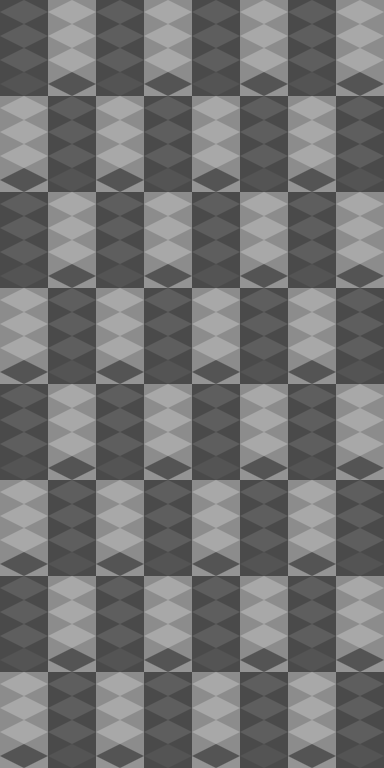
Give the GLSL for this pattern, as a Shadertoy shader.

```glsl
// Checkerboard of light and dark upright cells, each holding a stack of lozenges.
// The lowest lozenge of every stack takes one shared dark grey. Cells come from
// a smoothed square wave, lozenges from a repeated diamond distance.

#define CELLS vec2(8.0, 8.0)
#define LOZENGES 4.0
#define DARK_GROUND 0.29
#define DARK_LOZENGE 0.37
#define LIGHT_GROUND 0.55
#define LIGHT_LOZENGE 0.66
#define LIGHT_FOOT 0.58
#define BASE_LOZENGE 0.33

// Square wave: +1 on even cells, -1 on odd cells, one pixel of transition
vec2 squareWave(vec2 p, vec2 pixel) {
    vec2 edgeDistance = 0.5 - abs(mod(p + 0.5, 2.0) - 1.0);
    return clamp(2.0 * edgeDistance / pixel, -1.0, 1.0);
}

// Coverage of a diamond that fills the unit square
float diamond(vec2 p, vec2 pixel) {
    vec2 q = abs(p - 0.5);
    float signedDistance = (q.x + q.y - 0.5) / length(pixel);
    return clamp(0.5 - signedDistance, 0.0, 1.0);
}

void mainImage(out vec4 fragColor, in vec2 fragCoord) {
    vec2 cell = fragCoord / iResolution.xy * CELLS;
    vec2 pixel = CELLS / iResolution.xy;

    // Alternating tone of the cells
    vec2 wave = squareWave(cell, pixel);
    float light = 0.5 + 0.5 * wave.x * wave.y;

    // Stack of lozenges inside each cell
    vec2 stack = vec2(1.0, LOZENGES);
    float level = fract(cell.y) * LOZENGES;
    float lozenge = diamond(fract(cell * stack), pixel * stack);
    float isBase = 1.0 - step(1.0, level);
    float isFoot = 1.0 - step(0.5, level);

    // Greys of ground and lozenge
    float ground = mix(DARK_GROUND, mix(LIGHT_GROUND, LIGHT_FOOT, isFoot), light);
    float face = mix(mix(DARK_LOZENGE, LIGHT_LOZENGE, light), BASE_LOZENGE, isBase);

    fragColor = vec4(vec3(mix(ground, face, lozenge)), 1.0);
}
```
